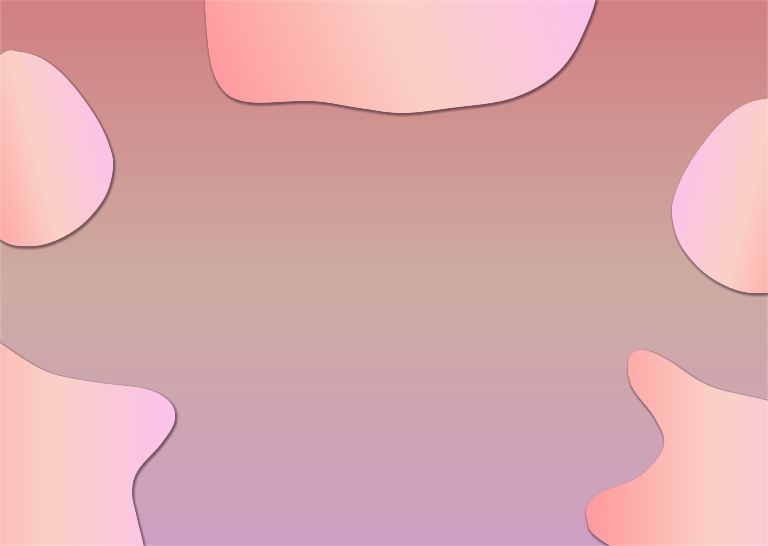
Give the GLSL for this background, as a Shadertoy shader.

```glsl
// Soft gradient backdrop with five smooth pastel blobs and thin drop shadows.

const int KNOTS = 14;
const int STEPS = 6;
const float ASPECT = 1.407;

const vec3 CORAL = vec3(1.00, 0.604, 0.62);
const vec3 CREAM = vec3(0.98, 0.816, 0.769);
const vec3 ORCHID = vec3(0.984, 0.761, 0.922);
const vec3 SHADOW = vec3(0.25, 0.14, 0.20);
const float DIM = 0.82;

// Outline knots, in units of the canvas height
const vec2 TOP_BLOB[KNOTS] = vec2[KNOTS](
    vec2(0.440, 1.165), vec2(0.381, 1.055), vec2(0.381, 0.918), vec2(0.403, 0.842),
    vec2(0.454, 0.813), vec2(0.571, 0.815), vec2(0.659, 0.802), vec2(0.736, 0.793),
    vec2(0.824, 0.802), vec2(0.938, 0.820), vec2(1.020, 0.866), vec2(1.068, 0.938),
    vec2(1.095, 1.037), vec2(1.062, 1.165));
const vec2 PEBBLE[KNOTS] = vec2[KNOTS](
    vec2(0.000, 0.899), vec2(0.037, 0.905), vec2(0.082, 0.890), vec2(0.128, 0.850),
    vec2(0.174, 0.788), vec2(0.200, 0.734), vec2(0.207, 0.692), vec2(0.192, 0.639),
    vec2(0.152, 0.590), vec2(0.101, 0.559), vec2(0.051, 0.549), vec2(0.000, 0.562),
    vec2(-0.073, 0.634), vec2(-0.073, 0.817));
const vec2 LEFT_CORNER[KNOTS] = vec2[KNOTS](
    vec2(-0.055, 0.410), vec2(0.000, 0.372), vec2(0.084, 0.320), vec2(0.174, 0.300),
    vec2(0.266, 0.288), vec2(0.311, 0.264), vec2(0.320, 0.229), vec2(0.295, 0.187),
    vec2(0.253, 0.139), vec2(0.242, 0.099), vec2(0.251, 0.051), vec2(0.266, -0.016),
    vec2(0.275, -0.117), vec2(-0.110, -0.136));
const vec2 RIGHT_CORNER[KNOTS] = vec2[KNOTS](
    vec2(1.178, 0.359), vec2(1.223, 0.341), vec2(1.300, 0.293), vec2(1.407, 0.266),
    vec2(1.520, 0.231), vec2(1.392, -0.136), vec2(1.121, -0.002), vec2(1.075, 0.051),
    vec2(1.092, 0.093), vec2(1.172, 0.128), vec2(1.216, 0.183), vec2(1.200, 0.234),
    vec2(1.157, 0.293), vec2(1.152, 0.344));

// Three-stop colour ramp, t from 0 to 1
vec3 ramp(float t) {
    t = clamp(t, 0.0, 1.0) * 2.0;
    return t < 1.0 ? mix(CORAL, CREAM, t) : mix(CREAM, ORCHID, t - 1.0);
}

// Catmull-Rom curve from b to c
vec2 spline(vec2 a, vec2 b, vec2 c, vec2 d, float t) {
    return b + 0.5 * t * (c - a + t * (2.0 * a - 5.0 * b + 4.0 * c - d
             + t * (3.0 * (b - c) + d - a)));
}

// Signed distance to a closed spline (x) and its outward normal (yz)
vec3 outline(vec2 p, vec2 knots[KNOTS]) {
    float nearest = 1e5, side = 1.0;
    vec2 away = vec2(0.0, 1.0);
    vec2 start = knots[0];
    for (int i = 0; i < KNOTS; i++) {
        vec2 a = knots[(i + KNOTS - 1) % KNOTS];
        vec2 b = knots[i];
        vec2 c = knots[(i + 1) % KNOTS];
        vec2 d = knots[(i + 2) % KNOTS];
        for (int j = 1; j <= STEPS; j++) {
            vec2 end = spline(a, b, c, d, float(j) / float(STEPS));
            vec2 edge = end - start, rel = p - start;
            vec2 gap = rel - edge * clamp(dot(rel, edge) / dot(edge, edge), 0.0, 1.0);
            if (dot(gap, gap) < nearest) {
                nearest = dot(gap, gap);
                away = gap;
            }
            // Each crossing of the horizontal ray flips the side
            if ((start.y > p.y) != (end.y > p.y)
                && rel.x < edge.x * rel.y / edge.y) side = -side;
            start = end;
        }
    }
    float dist = sqrt(nearest);
    return side * vec3(dist, away / max(dist, 1e-5));
}

// Lays a blob and its shadow over the base colour
vec3 addBlob(vec3 base, vec2 p, vec2 knots[KNOTS], vec2 from, vec2 to, vec2 drop, float pixel) {
    vec3 shape = outline(p, knots);
    float shade = 1.0 - smoothstep(-0.002, 0.006, shape.x - dot(shape.yz, drop));
    float cover = 1.0 - smoothstep(-0.5 * pixel, 0.5 * pixel, shape.x);
    vec2 axis = to - from;
    vec3 fill = ramp(dot(p - from, axis) / dot(axis, axis));
    return mix(mix(base, SHADOW, 0.6 * shade), fill, cover);
}

void mainImage(out vec4 fragColor, in vec2 fragCoord) {
    vec2 p = fragCoord / iResolution.xy * vec2(ASPECT, 1.0);
    float pixel = 1.0 / iResolution.y;
    vec2 drop = vec2(0.002, -0.003);

    // Dimmed vertical backdrop
    vec3 color = DIM * ramp(1.0 - p.y);

    // Top and side blobs; the right pebble mirrors the left
    color = addBlob(color, p, TOP_BLOB, vec2(0.421, 0.79), vec2(1.053, 1.046), drop, pixel);
    vec2 mirrored = vec2(1.438 - p.x, p.y + 0.086);
    vec2 pebbleFrom = vec2(-0.07, 0.69), pebbleTo = vec2(0.198, 0.76);
    color = addBlob(color, p, PEBBLE, pebbleFrom, pebbleTo, drop, pixel);
    color = addBlob(color, mirrored, PEBBLE, pebbleFrom, pebbleTo, drop * vec2(-1.0, 1.0), pixel);

    // Lower corners
    color = addBlob(color, p, LEFT_CORNER, vec2(-0.147, 0.0), vec2(0.315, 0.0), drop, pixel);
    color = addBlob(color, p, RIGHT_CORNER, vec2(1.081, 0.0), vec2(1.538, 0.0), drop, pixel);

    // Faint pale rim
    vec2 border = min(p, vec2(ASPECT, 1.0) - p);
    color = mix(color, vec3(1.0), 0.15 * (1.0 - smoothstep(0.0, 0.004, min(border.x, border.y))));
    fragColor = vec4(color, 1.0);
}
```
